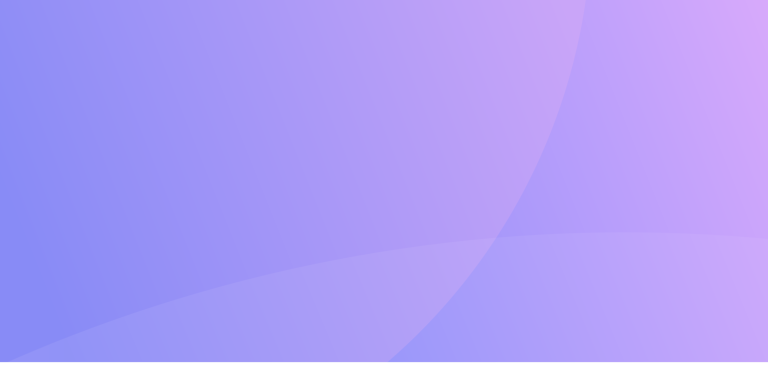
Write a Shadertoy shader that draws this background.

```glsl
const vec3 PERIWINKLE = vec3(0.535, 0.545, 0.965);
const vec3 LILAC = vec3(0.790, 0.648, 0.972);
const vec3 BLUE_VIOLET = vec3(0.570, 0.565, 0.980);
const vec3 ORCHID = vec3(0.845, 0.665, 0.985);
const vec3 HAZE = vec3(0.960, 0.930, 0.985);
const vec3 WHITE = vec3(1.0);

const vec2 GRADIENT_AXIS = vec2(1.0, 0.4);
const float STRIP_HEIGHT = 0.057;

// Antialiased coverage of a signed distance
float coverage(float dist, float pixel) {
    return 1.0 - smoothstep(-0.75 * pixel, 0.75 * pixel, dist);
}

float circleDistance(vec2 p, vec2 center, float radius) {
    return length(p - center) - radius;
}

// Blend between two colours along a clamped range
vec3 ramp(vec3 first, vec3 last, float start, float end, float position) {
    return mix(first, last, clamp((position - start) / (end - start), 0.0, 1.0));
}

void mainImage(out vec4 fragColor, in vec2 fragCoord) {
    vec2 p = fragCoord / iResolution.xy * vec2(2.0, 1.0);
    float pixel = 1.0 / iResolution.y;
    float position = dot(p, GRADIENT_AXIS);

    // Diagonal backdrop
    vec3 color = ramp(BLUE_VIOLET, ORCHID, 1.0, 2.4, position);

    // Large disc on the left
    float disc = circleDistance(p, vec2(0.008, 1.218), 1.533);
    vec3 discColor = ramp(PERIWINKLE, LILAC, 0.22, 1.88, position);
    color = mix(color, discColor, coverage(disc, pixel));

    // Pale hill rising from below
    float hill = circleDistance(p, vec2(1.628, -3.602), 3.997);
    float hillOpacity = mix(0.085, 0.065, p.x * 0.5);
    color = mix(color, HAZE, hillOpacity * coverage(hill, pixel));

    // Plain strip along the bottom
    color = mix(color, WHITE, coverage(p.y - STRIP_HEIGHT, pixel));

    fragColor = vec4(color, 1.0);
}
```
